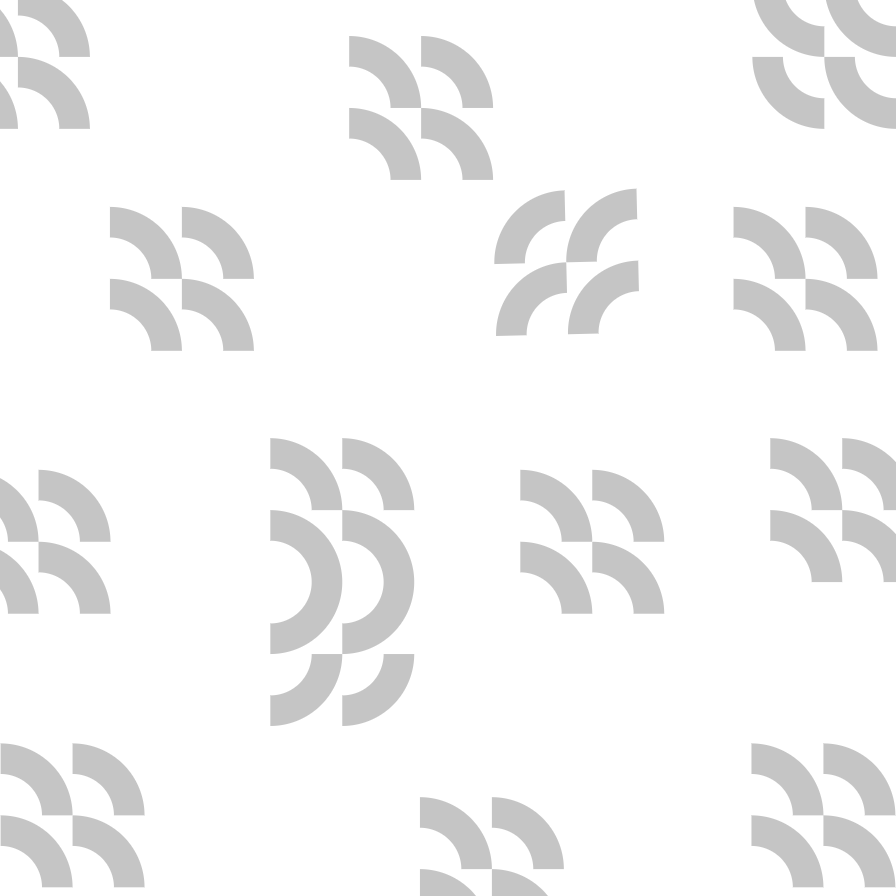
This pattern is drawn by a Shadertoy shader. Its source:

```glsl
// Scattered grey motifs on white, each made of four quarter rings in a 2x2 block.

const vec3 PAPER = vec3(1.0);
const vec3 GREY = vec3(0.772);
const float CELL = 0.0803;          // side of one quarter-ring cell
const float INNER = 0.575;          // inner radius as a share of the outer one
const float QUARTER_TURN = 1.570796;
const float TILT = 0.024;           // slight lean of the odd-turned motifs

// Per row: first centre x, column spacing, sideways bend, centre y
const vec4 ROWS[4] = vec4[4](
    vec4(0.081, 0.419, 0.049, 0.060),
    vec4(0.043, 0.309, 0.030, 0.413),
    vec4(0.203, 0.348, 0.081, 0.698),
    vec4(0.020, 0.450, 0.000, 0.908));

vec2 rotate(vec2 p, float angle) {
    float c = cos(angle), s = sin(angle);
    return vec2(c * p.x + s * p.y, c * p.y - s * p.x);
}

// Signed distance to a ring limited to the upper right quadrant
float quarterRing(vec2 p, float outer, float inner) {
    float ring = abs(length(p) - 0.5 * (outer + inner)) - 0.5 * (outer - inner);
    return max(ring, -min(p.x, p.y));
}

// Union of four quarter rings around the origin
float motif(vec2 p, float cell) {
    float d = 1e3;
    for (int k = 0; k < 4; k++) {
        vec2 corner = vec2(k % 2, k / 2) - 1.0;
        d = min(d, quarterRing(p - corner * cell, cell, INNER * cell));
    }
    return d;
}

// Reflects the motif below its lower edge, leaving no seam at the fold
vec2 mirrorDown(vec2 p, float cell, float pixel) {
    return vec2(p.x, max(abs(p.y + cell), pixel) - cell);
}

// Motif centre: a spaced row, wobbled by sines in both directions
vec2 motifCentre(int column, int row) {
    vec4 r = ROWS[row];
    float c = float(column);
    float x = r.x + r.y * c + r.z * sin(QUARTER_TURN * c);
    float y = r.w + 0.03 * cos(2.0 * QUARTER_TURN * c) * cos(2.2 * float(row));
    return vec2(x, y);
}

// Most motifs stay upright; every fifth one takes a growing number of turns
float motifAngle(int id) {
    int turns = id % 5 == 4 ? id / 5 : 0;
    return QUARTER_TURN * float(turns) + TILT * float(turns % 2);
}

void mainImage(out vec4 fragColor, in vec2 fragCoord) {
    float pixel = 1.0 / min(iResolution.x, iResolution.y);
    vec2 uv = fragCoord * pixel;

    float d = 1e3;
    for (int row = 0; row < 4; row++) {
        for (int column = 0; column < 4; column++) {
            int id = column + 4 * row;
            vec2 p = rotate(uv - motifCentre(column, row), motifAngle(id));
            if (id == 5) p = mirrorDown(p, CELL, pixel);
            d = min(d, motif(p, CELL));
        }
    }

    // One-pixel soft edge
    float coverage = clamp(0.5 - d / pixel, 0.0, 1.0);
    fragColor = vec4(mix(PAPER, GREY, coverage), 1.0);
}
```
